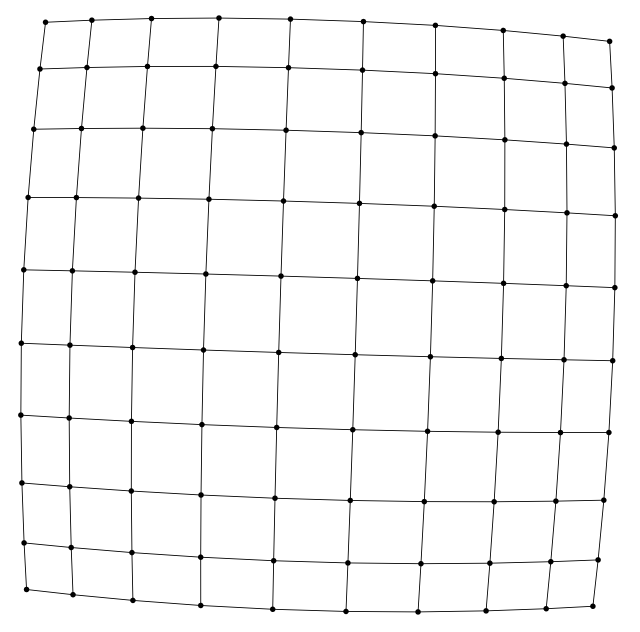
Reproduce this pattern procedurally as a Shadertoy shader.

```glsl
// Tilted, bulging wire grid of ten by ten dotted nodes on white.
// Lengths are fractions of the canvas height.
#define NODES 10
#define CENTER vec2(0.5033, 0.5009)
#define HALF_SIZE vec2(0.4684, 0.4672)
#define TILT 0.0296
#define SPACING vec3(1.166, -0.130, -0.036)
#define BULGE 0.043
#define CORNER_PULL vec2(0.0036, 0.0037)
#define LINE_WIDTH 0.00137
#define DOT_RADIUS 0.0043

// Position of a node: spacing tightens outward, sides bow, then all tilts
vec2 nodePosition(ivec2 index) {
    vec2 t = 2.0 * vec2(index) / float(NODES - 1) - 1.0;
    vec2 t2 = t * t;
    vec2 g = t * (SPACING.x + t2 * (SPACING.y + t2 * SPACING.z));
    vec2 p = HALF_SIZE * g * (1.0 - BULGE * g.yx * g.yx);
    float c = cos(TILT), s = sin(TILT);
    p = mat2(c, -s, s, c) * p;
    // The upper left corner is stretched slightly outward
    return p + CORNER_PULL * max(-g.x, 0.0) * max(g.y, 0.0);
}

float segmentDistance(vec2 p, vec2 a, vec2 b) {
    vec2 ab = b - a;
    float h = clamp(dot(p - a, ab) / dot(ab, ab), 0.0, 1.0);
    return length(p - a - h * ab);
}

// Share of a pixel covered by a stroke whose axis lies at distance d
float strokeCoverage(float d, float width, float pixel) {
    float near = max(d - 0.5 * pixel, -0.5 * width);
    float far = min(d + 0.5 * pixel, 0.5 * width);
    return clamp((far - near) / pixel, 0.0, 1.0);
}

void mainImage(out vec4 fragColor, in vec2 fragCoord) {
    float pixel = 1.0 / iResolution.y;
    vec2 p = fragCoord * pixel - CENTER;

    // Nearest row stroke, column stroke and node
    float rowDist = 1e3, columnDist = 1e3, nodeDist = 1e3;
    for (int j = 0; j < NODES; j++) {
        for (int i = 0; i < NODES; i++) {
            vec2 node = nodePosition(ivec2(i, j));
            nodeDist = min(nodeDist, length(p - node));
            if (i < NODES - 1) {
                vec2 right = nodePosition(ivec2(i + 1, j));
                rowDist = min(rowDist, segmentDistance(p, node, right));
            }
            if (j < NODES - 1) {
                vec2 above = nodePosition(ivec2(i, j + 1));
                columnDist = min(columnDist, segmentDistance(p, node, above));
            }
        }
    }

    // Black ink layered over white
    float paper = 1.0 - strokeCoverage(rowDist, LINE_WIDTH, pixel);
    paper *= 1.0 - strokeCoverage(columnDist, LINE_WIDTH, pixel);
    paper *= clamp((nodeDist - DOT_RADIUS) / pixel + 0.5, 0.0, 1.0);
    fragColor = vec4(vec3(paper), 1.0);
}
```
